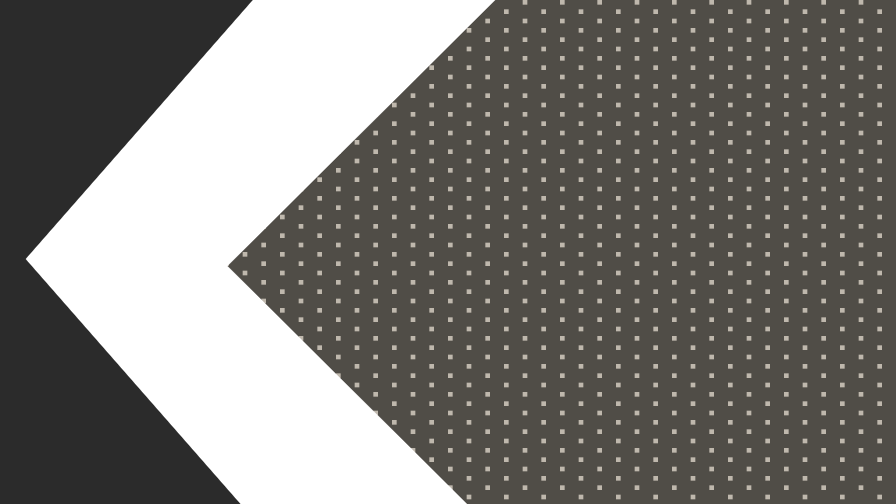
This background is drawn by a Shadertoy shader. Its source:

```glsl
// Nested left-pointing chevrons in charcoal and white, with a staggered dot panel.

// Lengths are in canvas heights; a slope is the run in x per unit of y.
#define OUTER_TIP vec2(0.0509, 0.4861)
#define OUTER_SLOPE 0.877
#define INNER_TIP vec2(0.4514, 0.4722)
#define INNER_SLOPE 1.007
#define DOT_ROWS 27.0
#define DOT_OFFSET vec2(0.125, 0.375)
#define DOT_HALF_SIZE 0.125
#define CHARCOAL vec3(0.17)
#define WHITE vec3(1.0)
#define PANEL vec3(0.314, 0.302, 0.280)
#define DOT_COLOR vec3(0.75, 0.72, 0.68)

// Signed distance to a sideways wedge, positive to the right of its edges.
float wedge(vec2 p, vec2 tip, float slope) {
    p -= tip;
    return (p.x - slope * abs(p.y)) / sqrt(1.0 + slope * slope);
}

// Antialiased coverage from a signed distance, positive inside.
float coverage(float dist, float pixel) {
    return clamp(0.5 + dist / pixel, 0.0, 1.0);
}

// Square dots whose even columns are shifted by half a row.
float dotGrid(vec2 p, float pixel) {
    vec2 grid = p * DOT_ROWS - DOT_OFFSET;
    float column = floor(grid.x + 0.5);
    grid.y -= 0.5 * mod(column + 1.0, 2.0);
    vec2 cell = abs(fract(grid + 0.5) - 0.5);
    vec2 inside = (vec2(DOT_HALF_SIZE) - cell) / DOT_ROWS;
    return coverage(inside.x, pixel) * coverage(inside.y, pixel);
}

void mainImage(out vec4 fragColor, in vec2 fragCoord) {
    float pixel = 1.0 / iResolution.y;
    vec2 p = fragCoord * pixel;

    // Dotted panel on the right
    vec3 panel = mix(PANEL, DOT_COLOR, dotGrid(p, pixel));

    // Layers from back to front
    vec3 color = CHARCOAL;
    color = mix(color, WHITE, coverage(wedge(p, OUTER_TIP, OUTER_SLOPE), pixel));
    color = mix(color, panel, coverage(wedge(p, INNER_TIP, INNER_SLOPE), pixel));

    fragColor = vec4(color, 1.0);
}
```
